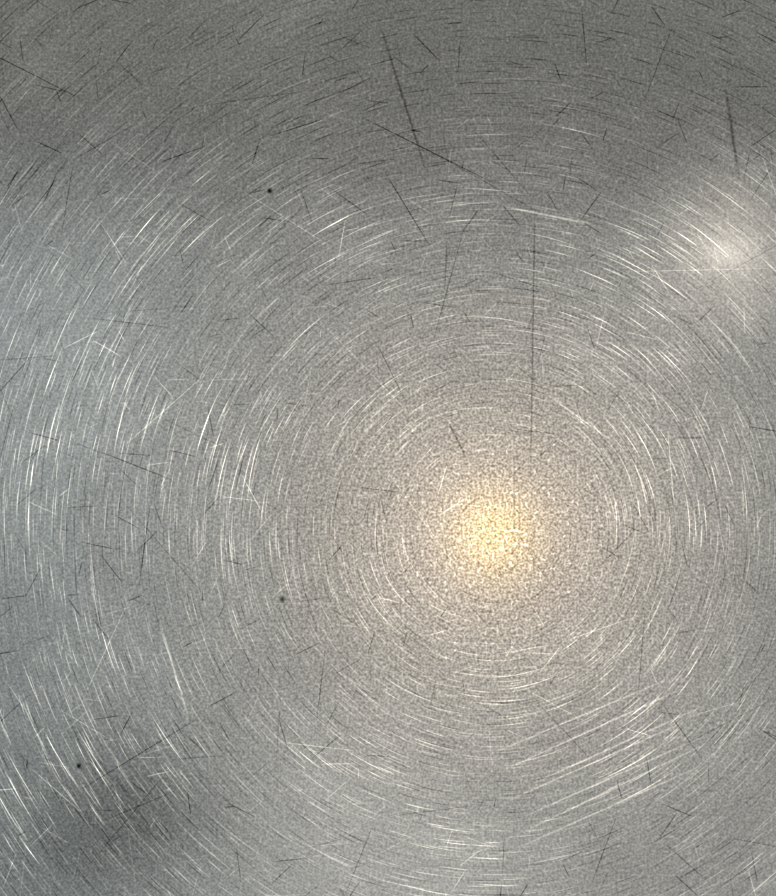
This texture is drawn by a WebGL 1 fragment shader. Its source:

```glsl
precision highp float;
// Worn brushed metal: circular scratches around a warm reflected lamp.
uniform vec2 u_resolution;

const float TAU = 6.2831853;
const vec2 LAMP = vec2(0.551, 0.404);
const vec2 SIDE_LIGHT = vec2(0.815, 0.728);
const vec3 STEEL = vec3(1.0, 1.0, 0.97);
const vec3 COOL = vec3(0.96, 1.01, 1.01);
const vec3 WARM = vec3(1.045, 0.995, 0.93);
const vec3 SCRATCH_TINT = vec3(1.0, 0.95, 0.86);
const float GRAIN_SCALE = 370.0;
const float GRAIN_AMOUNT = 0.19;
const float ARC_AMOUNT = 0.25;
const float LINE_WIDTH = 0.0008;

float hash(vec2 p) {
  vec3 q = fract(p.xyx * 0.1031);
  q += dot(q, q.yzx + 33.33);
  return fract((q.x + q.y) * q.z);
}

float cornerSlope(vec2 cell, vec2 offset) {
  float a = TAU * hash(cell);
  return dot(vec2(cos(a), sin(a)), offset);
}

float gradientNoise(vec2 p) {
  vec2 i = floor(p), f = fract(p), e = vec2(0.0, 1.0);
  vec2 u = f * f * f * (f * (f * 6.0 - 15.0) + 10.0);
  return mix(mix(cornerSlope(i, f), cornerSlope(i + e.yx, f - e.yx), u.x),
             mix(cornerSlope(i + e, f - e), cornerSlope(i + 1.0, f - 1.0), u.x), u.y);
}

float glow(vec2 p, vec2 center, vec2 radius) {
  vec2 d = (p - center) / radius;
  return exp(-dot(d, d));
}

// Soft line profile that fades rather than aliases when thinner than a pixel.
float line(float d, float width) {
  float w = max(width, 0.6 / u_resolution.y);
  return exp(-d * d / (w * w)) * width / w;
}

float stroke(vec2 p, vec2 a, vec2 b, float width) {
  vec2 ab = b - a;
  float t = clamp(dot(p - a, ab) / dot(ab, ab), 0.0, 1.0);
  return line(length(p - a - ab * t), width) * sqrt(4.0 * t * (1.0 - t));
}

// Broken concentric scratches, one per cell of a polar grid.
float arcs(vec2 q, float spacing, float arcLength, float seed) {
  float r = length(q) / spacing;
  float ring = floor(r);
  float count = max(3.0, floor(TAU * (ring + 0.5) * spacing / arcLength));
  float s = fract(atan(q.y, q.x) / TAU + hash(vec2(ring, seed))) * count;
  vec2 id = vec2(ring, floor(s) + seed * 17.0);
  float t = fract(s);
  float offset = mix(0.3, 0.7, hash(id + 5.3)) + (t - 0.5) * (hash(id + 9.1) - 0.5) * 0.7;
  float strength = pow(hash(id), 3.5) * smoothstep(0.0, 0.4, t) * smoothstep(1.0, 0.5, t);
  return line((fract(r) - offset) * spacing, LINE_WIDTH) * strength;
}

// Randomly turned straight scratches: x holds bright ones, y dark ones.
vec2 scatter(vec2 p, float size, float seed) {
  vec2 sum = vec2(0.0);
  vec2 home = floor(p / size);
  for (int j = -1; j <= 1; j++) {
    for (int i = -1; i <= 1; i++) {
      vec2 id = home + vec2(float(i), float(j));
      vec2 key = id + seed;
      vec2 mid = (id + vec2(hash(key + 1.7), hash(key + 4.9))) * size;
      float angle = TAU * hash(key + 8.3);
      vec2 arm = vec2(cos(angle), sin(angle)) * size * mix(0.15, 0.7, hash(key + 2.1));
      float mark = stroke(p, mid - arm, mid + arm, LINE_WIDTH) * hash(key + 6.7);
      sum += mark * (hash(key + 3.3) > 0.5 ? vec2(1.0, 0.0) : vec2(0.0, 1.0));
    }
  }
  return sum;
}

void main() {
  vec2 p = gl_FragCoord.xy / u_resolution.y;
  vec2 q = p - LAMP;
  float radius = length(q);
  float cloud = gradientNoise(p * 5.0 + 3.0) + 0.5 * gradientNoise(p * 13.0);

  // Broad shading: dark upper edge, shadowed lower-left corner, lamp falloff.
  float halo = glow(p, LAMP, vec2(0.34, 0.31));
  float bloom = glow(p, LAMP, vec2(0.145, 0.135));
  float core = glow(p, LAMP, vec2(0.045, 0.047));
  float side = glow(p, SIDE_LIGHT, vec2(0.07, 0.085));
  float shade = mix(0.55, 0.435, smoothstep(0.62, 0.9, p.y));
  shade += 0.075 * halo + 0.14 * bloom + 0.16 * core + 0.17 * side;
  shade += 0.13 * glow(p, SIDE_LIGHT - vec2(0.0, 0.01), vec2(0.035, 0.02));
  shade += 0.08 * glow(p, vec2(0.42, 0.05), vec2(0.24, 0.15));
  shade += 0.04 * glow(p, vec2(0.05, 0.63), vec2(0.12, 0.14));
  shade -= 0.15 * glow(p, vec2(0.15, 0.09), vec2(0.11, 0.09)) + 0.07 * glow(p, vec2(0.0), vec2(0.15, 0.25));
  shade += cloud * 0.04;

  // Crisp grain, glints and fine turning marks.
  float grain = gradientNoise(p * GRAIN_SCALE) + 0.6 * gradientNoise(p.yx * GRAIN_SCALE * 0.61 + 31.0);
  shade += grain * GRAIN_AMOUNT * (0.5 + 0.5 * halo + 0.5 * bloom + 0.6 * core);
  float glint = smoothstep(0.22, 0.6, gradientNoise(p * 190.0 + 7.0));
  shade += 0.20 * glint * (0.35 + bloom + core);
  shade += gradientNoise(vec2(radius * 210.0, 2.5)) * 0.04 * (0.6 + cloud);

  float worn = clamp(0.75 + cloud * 1.6, 0.15, 1.5) * smoothstep(1.0, 0.68, p.y);
  float bright = arcs(q, 0.0045, 0.035, 1.0) + arcs(q, 0.006, 0.05, 2.0);
  bright += arcs(q, 0.008, 0.075, 3.0) + 1.4 * arcs(q + vec2(0.012, -0.008), 0.016, 0.09, 5.0);
  bright *= ARC_AMOUNT * (worn + 0.15) * smoothstep(0.03, 0.2, radius);
  float dark = 0.13 * (arcs(q, 0.005, 0.04, 4.0) + arcs(q, 0.008, 0.07, 6.0));
  vec2 marks = scatter(p, 0.07, 11.0) + scatter(p, 0.12, 47.0) + scatter(p, 0.03, 83.0);
  bright += marks.x * 0.17 * (worn + 0.2);
  dark += marks.y * 0.18;

  // Prominent scratches: a parallel family at lower right, then single cuts.
  for (int i = 0; i < 7; i++) {
    float k = float(i);
    vec2 start = vec2(0.51 + 0.08 * hash(vec2(k, 2.0)), 0.055 + 0.017 * k);
    bright += 0.20 * stroke(p, start, start + vec2(0.20, 0.075 + 0.025 * hash(vec2(k, 7.0))), 0.0011);
  }
  bright += 0.24 * stroke(p, vec2(0.18, 0.30), vec2(0.21, 0.20), 0.0014);
  bright += 0.22 * stroke(p, vec2(0.61, 0.56), vec2(0.68, 0.51), 0.0011);
  bright += 0.25 * stroke(p, vec2(0.56, 0.77), vec2(0.66, 0.75), 0.0013);
  dark += 0.15 * stroke(p, vec2(0.597, 0.77), vec2(0.592, 0.46), 0.001);
  dark += 0.15 * stroke(p, vec2(0.425, 0.97), vec2(0.475, 0.81), 0.0014);
  dark += 0.15 * stroke(p, vec2(0.81, 0.90), vec2(0.825, 0.80), 0.0018);
  dark += 0.20 * stroke(p, vec2(0.50, 0.53), vec2(0.52, 0.49), 0.0012);

  // Small pits.
  float pits = glow(p, vec2(0.301, 0.787), vec2(0.0026)) + glow(p, vec2(0.088, 0.145), vec2(0.0025));
  pits += 0.7 * glow(p, vec2(0.315, 0.331), vec2(0.003));

  vec3 tint = mix(STEEL, COOL, 0.8 * smoothstep(0.45, 0.0, p.x) * smoothstep(0.95, 0.65, p.y));
  tint = mix(tint, WARM, clamp(0.6 * halo + 0.5 * bloom + 0.5 * side, 0.0, 1.0));
  vec3 color = tint * (shade - dark) + SCRATCH_TINT * bright;
  color += vec3(0.08, 0.02, -0.11) * core + vec3(0.02, 0.0, -0.02) * bloom;
  gl_FragColor = vec4(clamp(color * (1.0 - 0.85 * min(pits, 1.0)), 0.0, 1.0), 1.0);
}
```
